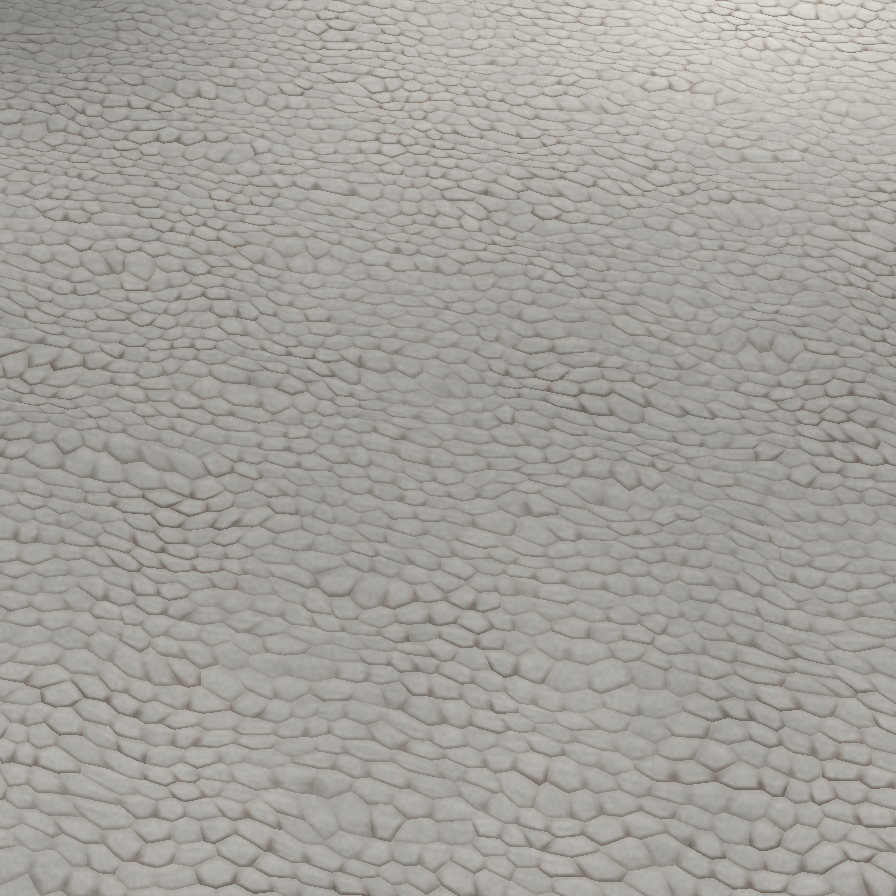
This texture is drawn by a WebGL 1 fragment shader. Its source:

```glsl
precision highp float;
// Pale knitted wool cloth receding towards the top of the canvas.
// Jittered brick cells on a tilted plane form the stitches; their shadowed
// gaps, fine fibres and a soft light from the upper right give the tones.

uniform vec2 u_resolution;

float hash(vec2 p) {
  vec3 q = fract(vec3(p.xyx) * vec3(0.1031, 0.1030, 0.0973));
  q += dot(q, q.yzx + 33.33);
  return fract((q.x + q.y) * q.z);
}

float noise(vec2 p) {
  vec2 i = floor(p);
  vec2 f = fract(p);
  f = f * f * (3.0 - 2.0 * f);
  return mix(mix(hash(i), hash(i + vec2(1.0, 0.0)), f.x),
             mix(hash(i + vec2(0.0, 1.0)), hash(i + 1.0), f.x), f.y);
}

// Canvas position to stitch columns and rows on the receding plane.
vec2 clothPlane(vec2 uv) {
  float depth = 1.0 - 0.42 * uv.y;
  vec2 p = vec2(24.0 * (uv.x - 0.5), 90.0) / depth;
  p.y += 0.28 * p.x;
  vec2 wobble = vec2(noise(p * 0.35), noise(p * 0.35 + 41.0)) - 0.5;
  return p + wobble * vec2(1.1, 1.5);
}

// Returns offset from the nearest stitch centre, gap distance, stitch id.
vec4 stitch(vec2 p) {
  vec2 cell = floor(p);
  float nearest = 9.0;
  float second = 9.0;
  vec2 offset = vec2(0.0);
  float id = 0.0;
  for (int y = -1; y <= 1; y++) {
    for (int x = -1; x <= 1; x++) {
      vec2 c = cell + vec2(float(x), float(y));
      vec2 jitter = vec2(hash(c + 7.3), hash(c + 61.7)) - 0.5;
      float brick = 0.5 * mod(c.y, 2.0) - 0.25;
      vec2 d = p - c - 0.5 - vec2(brick, 0.0) - 0.5 * jitter;
      float dist = length(d);
      if (dist < nearest) {
        second = nearest;
        nearest = dist;
        offset = d;
        id = hash(c + 113.0);
      } else {
        second = min(second, dist);
      }
    }
  }
  return vec4(offset, second - nearest, id);
}

// Broad light: a glow at upper right, dim middle and dark upper left corner.
float lighting(vec2 uv) {
  vec2 glow = (uv - vec2(0.86, 1.02)) / vec2(0.36, 0.19);
  vec2 corner = (uv - vec2(0.0, 1.03)) / vec2(0.25, 0.16);
  float light = 0.680 - 0.045 * smoothstep(0.0, 0.5, uv.y);
  light += 0.075 * smoothstep(0.55, 1.0, uv.y);
  light += 0.13 * exp(-dot(glow, glow));
  light -= 0.17 * exp(-dot(corner, corner));
  return light + 0.03 * (noise(uv * 5.0) - 0.5);
}

void main() {
  vec2 uv = gl_FragCoord.xy / u_resolution;
  vec2 p = clothPlane(uv);
  vec4 s = stitch(p);

  // Gaps are deepest beneath each stitch and fade in worn patches.
  float wear = mix(0.5, 1.15, noise(p * vec2(0.22, 0.16) + 19.0));
  float under = mix(0.25, 1.0, smoothstep(0.2, -0.4, s.y));
  float gap = 1.0 - smoothstep(0.0, 0.42, s.z);
  gap *= under * wear * mix(0.35, 1.1, s.w);

  // Rounded faces, stretched fibres and fine woolly grain.
  float value = lighting(uv);
  value += 0.055 * wear * clamp(s.y, -0.5, 0.5);
  value += 0.018 * (s.w - 0.5);
  value += 0.045 * (noise(p * vec2(2.0, 5.0) + 5.0) - 0.5);
  value += 0.035 * (noise(uv * 240.0) - 0.5);

  vec3 wool = value * vec3(1.0, 0.986, 0.957);
  vec3 shadow = value * mix(vec3(0.68, 0.65, 0.61),
                            vec3(0.70, 0.63, 0.57), noise(p * 0.7));
  gl_FragColor = vec4(mix(wool, shadow, clamp(gap, 0.0, 1.0)), 1.0);
}
```
